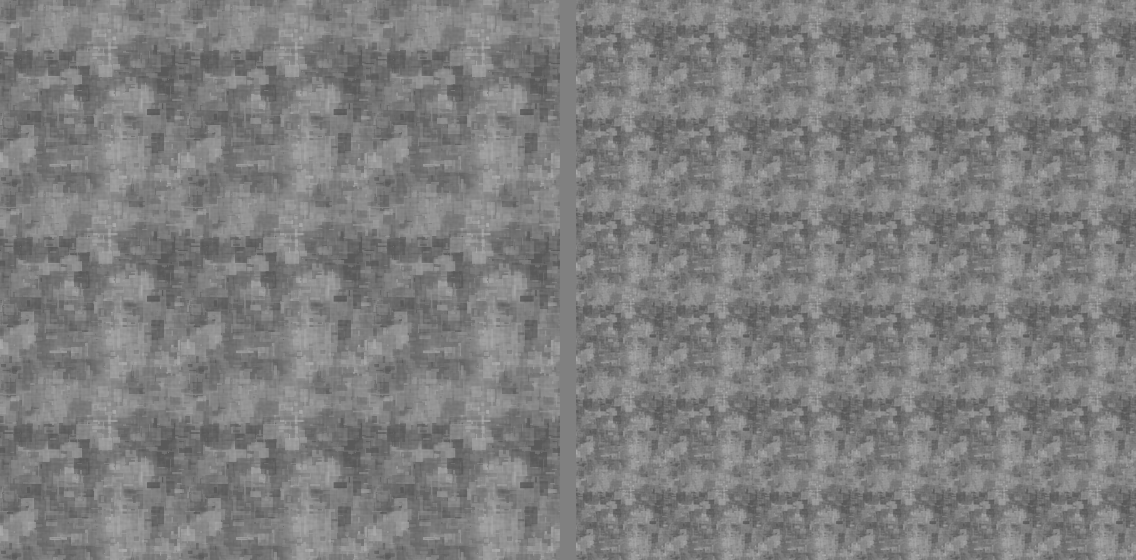
Left, the tile; right, the same tile 2 across and 2 down.
Reproduce this texture procedurally as a three.js fragment shader.

```glsl
// Worn grey fabric made of overlapping translucent blocks and thin streaks.
// Layers of random rectangles, coarse to fine, take their tone from wrapped
// gradient noise at their centres; a faint weave and grain lie on top.

varying vec2 vUv;

vec2 hash2(vec2 p) {
  vec3 q = fract(p.xyx * vec3(0.1031, 0.1030, 0.0973));
  q += dot(q, q.yzx + 33.33);
  return fract((q.xx + q.yz) * q.zy);
}

// Dot product of a corner's random gradient with the offset from that corner
float cornerSlope(vec2 cell, vec2 offset, vec2 period) {
  float angle = 6.2832 * hash2(mod(cell, period) + period * 3.0).x;
  return dot(vec2(cos(angle), sin(angle)), offset);
}

// Gradient noise over the unit tile, wrapping after period cells
float tileNoise(vec2 p, vec2 period) {
  p *= period;
  vec2 cell = floor(p);
  vec2 f = p - cell;
  vec2 u = f * f * f * (f * (f * 6.0 - 15.0) + 10.0);
  vec2 e = vec2(1.0, 0.0);
  float low = mix(cornerSlope(cell, f, period),
                  cornerSlope(cell + e.xy, f - e.xy, period), u.x);
  float high = mix(cornerSlope(cell + e.yx, f - e.yx, period),
                   cornerSlope(cell + e.xx, f - e.xx, period), u.x);
  return mix(low, high, u.y);
}

// Light and dark areas, flattened into plateaus
float patches(vec2 p) {
  float n = tileNoise(p, vec2(4.0))
          + 0.7 * tileNoise(p, vec2(7.0))
          + 0.4 * tileNoise(p, vec2(13.0));
  return 0.09 * n / sqrt(0.04 + n * n);
}

// Paints one layer of scattered rectangles, count per tile side, over tone
float paintBlocks(float tone, vec2 p, float count, float density) {
  vec2 home = floor(p * count);
  float soft = 0.0025 * count;
  for (int y = -1; y <= 1; y++) {
    for (int x = -1; x <= 1; x++) {
      vec2 cell = home + vec2(float(x), float(y));
      vec2 id = mod(cell, count) + count * 7.0;
      vec2 centre = cell + hash2(id);
      vec2 shape = hash2(id + 131.0);
      vec2 look = hash2(id + 277.0);
      vec2 halfSize = mix(vec2(0.06), vec2(0.9), shape * shape);
      vec2 gap = abs(p * count - centre) - halfSize;
      vec2 cover = 1.0 - smoothstep(vec2(-soft), vec2(soft), gap);
      float mask = cover.x * cover.y * step(hash2(id + 419.0).x, density);
      if (mask > 0.0) {
        float blockTone = patches(centre / count) + 0.2 * (look.x - 0.5);
        tone = mix(tone, blockTone, mask * mix(0.4, 0.9, look.y));
      }
    }
  }
  return tone;
}

void main() {
  // The pattern repeats three times each way
  vec2 p = fract(vUv * 3.0);

  // Blocks, from broad patches to small chips
  float tone = patches(p);
  float size = 7.0;
  for (int i = 0; i < 7; i++) {
    tone = paintBlocks(tone, p, floor(size), mix(1.0, 0.3, float(i) / 6.0));
    size *= 1.28;
  }

  // Horizontal and vertical threads, then soft grain
  float weave = tileNoise(p, vec2(9.0, 64.0)) + tileNoise(p, vec2(64.0, 9.0));
  float grain = tileNoise(p, vec2(24.0)) + tileNoise(p, vec2(56.0));
  tone += 0.03 * weave + 0.025 * grain;

  gl_FragColor = vec4(vec3(clamp(0.498 + tone, 0.35, 0.67)), 1.0);
}
```
